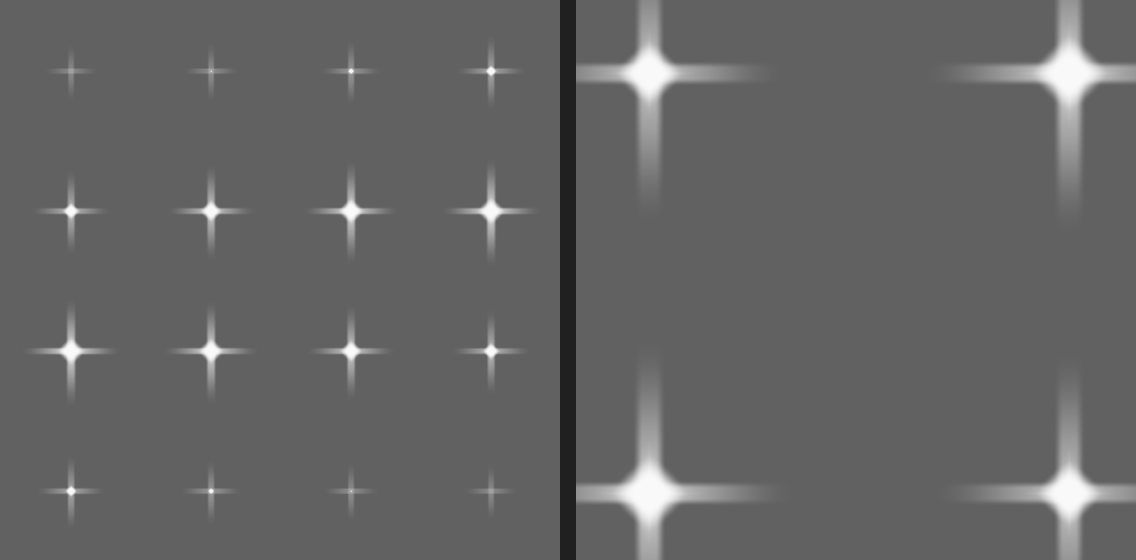
Left: the whole. Right: its middle third, enlarged.
Write a Shadertoy shader that draws this pattern.

```glsl
// A four by four sheet of twinkling stars on grey, read row by row from the top.
// Each star is two soft crossed rays plus a rounded diamond core with a flare;
// a raised cosine over the frame number makes them swell and fade.

const float PI = 3.14159265;
const float GRID = 4.0;                      // stars across and down
const vec3 BACKGROUND = vec3(0.38);
const vec3 LIGHT = vec3(0.975);
const vec2 STAR_CENTER = vec2(0.508, 0.492); // within a cell

// Lengths are in cells; each pair is (faintest, brightest)
const vec2 RAY_X_LENGTH = vec2(0.200, 0.370);
const vec2 RAY_Y_LENGTH = vec2(0.212, 0.405);
const vec2 RAY_X_WIDTH = vec2(0.027, 0.031);
const vec2 RAY_Y_WIDTH = vec2(0.029, 0.041);
const vec2 RAY_OPACITY = vec2(0.24, 0.66);
const float RAY_Y_DROP = 0.010;
const float CORE_RADIUS = 0.104;
const float CORE_POWER = 1.2;
const float CORE_GROWTH = 0.8;
const float FLARE_SCALE = 1.5;
const float FLARE_POWER = 0.75;
const float FLARE_OPACITY = 0.35;

// Swell from 0 at the first and last frame to 1 halfway
float twinkle(float frame) {
    float last = GRID * GRID - 1.0;
    return max(0.0, 0.5 - 0.5 * cos(2.0 * PI * frame / last));
}

float range(vec2 ends, float t) {
    return mix(ends.x, ends.y, t);
}

// Straight ray: p.x runs along it, p.y across it
float ray(vec2 p, float halfLength, float halfWidth) {
    float along = 1.0 - smoothstep(0.0, halfLength, abs(p.x));
    float across = 1.0 - smoothstep(0.35 * halfWidth, halfWidth, abs(p.y));
    return along * across;
}

// Soft superellipse: power 1 is a diamond, lower values pinch its sides
float softDiamond(vec2 p, float radius, float power, float softness, float pixel) {
    vec2 q = pow(abs(p) + 1e-6, vec2(power));
    float dist = pow(q.x + q.y, 1.0 / power);
    return smoothstep(0.0, 1.0, (radius - dist) / max(softness * radius, pixel));
}

float star(vec2 p, float swell, float pixel) {
    // Crossed rays
    vec2 py = p.yx + vec2(RAY_Y_DROP, 0.0);
    float rays = ray(p, range(RAY_X_LENGTH, swell), range(RAY_X_WIDTH, swell));
    float upright = ray(py, range(RAY_Y_LENGTH, swell), range(RAY_Y_WIDTH, swell));
    float opacity = range(RAY_OPACITY, swell);
    float dark = (1.0 - opacity * rays) * (1.0 - opacity * upright);

    // Bright core and its pinched flare
    float radius = CORE_RADIUS * pow(swell, CORE_GROWTH);
    float core = softDiamond(p, radius, CORE_POWER, 0.6, pixel);
    float flare = softDiamond(p, FLARE_SCALE * radius, FLARE_POWER, 0.8, pixel);
    dark *= (1.0 - core) * (1.0 - FLARE_OPACITY * flare);
    return 1.0 - dark;
}

void mainImage(out vec4 fragColor, in vec2 fragCoord) {
    vec2 grid = GRID * fragCoord / iResolution.xy;
    vec2 cell = floor(grid);
    float frame = (GRID - 1.0 - cell.y) * GRID + cell.x;
    float pixel = GRID / iResolution.y;

    float glow = star(fract(grid) - STAR_CENTER, twinkle(frame), pixel);
    fragColor = vec4(mix(BACKGROUND, LIGHT, glow), 1.0);
}
```
